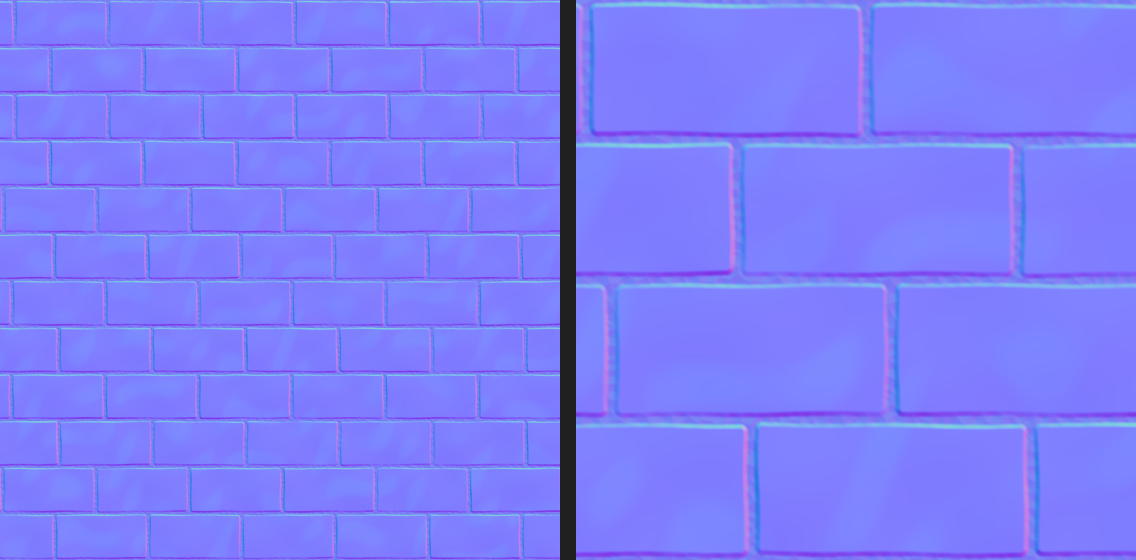
Left: the whole. Right: its middle third, enlarged.
Give the GLSL for this texture map, as a WebGL 2 fragment shader.

```glsl
#version 300 es
precision highp float;

uniform vec2 u_resolution;
out vec4 fragColor;

#define GRID vec2(6.0, 12.0)
#define JOINT 0.0066
#define CORNER 0.0035
#define BEVEL 0.0017
#define DEPTH 0.00112
#define DOME 0.3
#define WAVE 0.00032
#define WOBBLE 0.0004
#define TILT 0.018
#define GRAIN_CELLS 128.0
#define GRAIN_HEIGHT 0.0006
#define PATCH_SLOPE 0.075

const float TAU = 6.28318;
const float SAMPLE_STEP = 0.0008;
const vec3 MORTAR_TINT = vec3(-0.014, -0.004, -0.04);
const vec3 BRICK_TINT = vec3(0.0, -0.009, 0.0);

vec2 hash2(vec2 p) {
    vec3 q = fract(p.xyx * vec3(0.1031, 0.1030, 0.0973));
    q += dot(q, q.yzx + 33.33);
    return fract((q.xx + q.yz) * q.zy);
}

// Wrapping cellular noise: distance to the nearest scattered point
float cellular(vec2 uv) {
    vec2 p = uv * GRAIN_CELLS;
    vec2 cell = floor(p);
    float nearest = 2.0;
    for (int y = -1; y <= 1; y++) {
        for (int x = -1; x <= 1; x++) {
            vec2 c = cell + vec2(x, y);
            vec2 point = c + hash2(mod(c, GRAIN_CELLS) + 7.0);
            nearest = min(nearest, distance(p, point));
        }
    }
    return nearest;
}

// Scattered soft patches from warped sines of whole frequencies
float softPatches(vec2 uv) {
    vec2 a = TAU * uv;
    float s = sin(5.0 * a.x + 7.0 * a.y + 2.0 * sin(3.0 * a.x - 4.0 * a.y))
            + sin(11.0 * a.y - 8.0 * a.x + 2.0 * sin(6.0 * a.x + a.y));
    return smoothstep(0.0, 1.7, s);
}

// Uneven running bond: sideways shift of a course, in brick lengths
float courseShift(float course) {
    float angle = TAU * course / GRID.y;
    float even = 0.104 + 0.073 * cos(2.0 * angle - 1.05) + 0.02 * cos(angle - 0.8);
    float odd = 0.582 + 0.055 * cos(angle - 4.29);
    return mix(even, odd, mod(course, 2.0));
}

float roundedBox(vec2 p, vec2 halfSize, float radius) {
    vec2 q = abs(p) - halfSize + radius;
    return length(max(q, 0.0)) + min(max(q.x, q.y), 0.0) - radius;
}

// Returns the height and how much of the spot is brick
vec2 surface(vec2 uv) {
    // Brick cell, with courses counted from the top
    vec2 g = uv * GRID;
    float row = mod(floor(g.y), GRID.y);
    g.x -= courseShift(GRID.y - 1.0 - row);
    vec2 id = vec2(mod(floor(g.x), GRID.x), row);
    vec2 p = (fract(g) - 0.5) / GRID;
    vec2 halfSize = 0.5 / GRID - 0.5 * JOINT;
    vec2 seed = hash2(id + 3.0);
    vec2 phase = TAU * hash2(id + 41.0);

    // Hand-cut outline, with a slightly softer bevel at the bottom
    vec2 q = p;
    q.y += TILT * (seed.x - 0.5) * p.x + WOBBLE * sin(70.0 * p.x + phase.x);
    q.x += TILT * (seed.y - 0.5) * p.y + WOBBLE * sin(90.0 * p.y + phase.y);
    float d = roundedBox(q, halfSize, CORNER);
    float bevel = BEVEL * mix(1.12, 0.95, smoothstep(-0.03, 0.03, p.y));
    float rise = smoothstep(-bevel, bevel, -d);

    // Gently domed, undulating face
    float wave = sin(45.0 * p.x + 35.0 * p.y + phase.x)
               + 0.6 * sin(80.0 * p.y - 30.0 * p.x + phase.y);
    float face = DEPTH * (0.75 + 0.5 * seed.y) + WAVE * wave
               + DOME * (halfSize.y * halfSize.y - p.y * p.y);

    // Grainy mortar
    float mortar = 0.0;
    if (rise < 1.0) mortar = GRAIN_HEIGHT * (cellular(uv) - 0.5);
    return vec2(mix(mortar, face, rise), rise);
}

void main() {
    vec2 uv = gl_FragCoord.xy / u_resolution;
    float e = max(SAMPLE_STEP, 0.5 / min(u_resolution.x, u_resolution.y));

    // Slope by central differences, encoded as a tangent-space normal
    vec2 right = surface(uv + vec2(e, 0.0));
    vec2 left = surface(uv - vec2(e, 0.0));
    vec2 up = surface(uv + vec2(0.0, e));
    vec2 down = surface(uv - vec2(0.0, e));
    vec2 slope = vec2(0.88 * (right.x - left.x), up.x - down.x) / (2.0 * e);
    float brick = 0.25 * (right.y + left.y + up.y + down.y);
    slope += PATCH_SLOPE * softPatches(uv) * brick * vec2(0.25, -1.0);
    vec3 normal = normalize(vec3(-slope, 1.0));

    // Rough mortar scatters its normals, which dulls the blue
    fragColor = vec4(normal * 0.5 + 0.5 + mix(MORTAR_TINT, BRICK_TINT, brick), 1.0);
}
```
